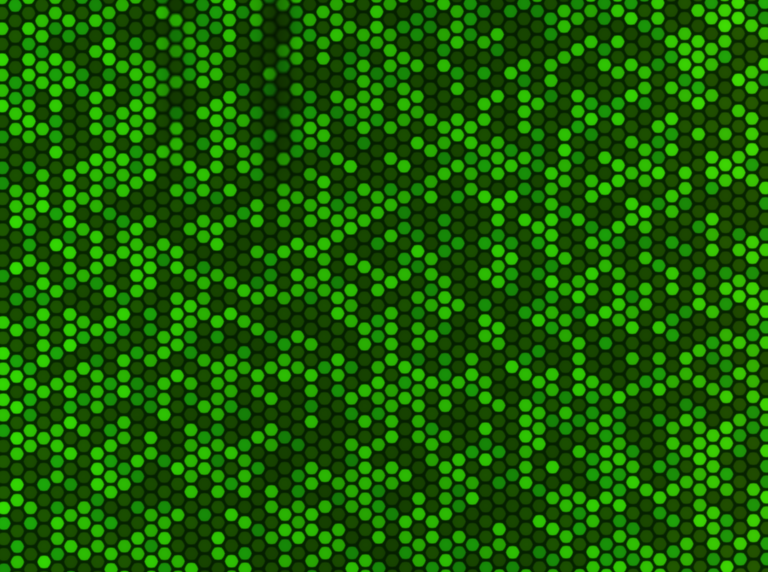
Give the GLSL for this pattern, as a Shadertoy shader.

```glsl
// Staggered grid of glowing green dots, randomly lit, on a dark green panel.
#define ROWS 37.0                      // dots down the canvas
#define COLUMN_STEP 0.866              // column pitch over row pitch
#define DOT_RADIUS 0.415
#define EDGE_BLUR 0.075
#define TILT 0.004
#define LIT_SHARE 0.56
#define MID_SHARE 0.30                 // part of the lit dots that stay dimmer
#define GAP_COLOR vec3(0.016, 0.105, 0.0)
#define DARK_COLOR vec3(0.095, 0.285, 0.0)
#define MID_COLOR vec3(0.09, 0.545, 0.03)
#define LIT_COLOR vec3(0.165, 0.70, 0.01)
#define GLOW 0.13

float hash(vec2 cell) {
    vec3 q = fract(cell.xyx * vec3(0.1031, 0.1030, 0.0973));
    q += dot(q, q.yzx + 33.33);
    return fract((q.x + q.y) * q.z);
}

// Rounded hexagon with corners to the left and right.
float dotDistance(vec2 d) {
    vec2 a = abs(d);
    float hexagon = max(a.y, a.x * 0.866 + a.y * 0.5);
    return mix(length(d), hexagon * 1.04, 0.4) - DOT_RADIUS;
}

vec3 cellColor(vec2 cell) {
    float state = hash(cell + 11.0);
    float shade = mix(0.90, 1.10, hash(cell + 73.0));
    vec3 lit = hash(cell + 137.0) < MID_SHARE ? MID_COLOR : LIT_COLOR;
    return (state < LIT_SHARE ? lit : DARK_COLOR) * shade;
}

// Slow change of brightness over the panel.
float panelLight(vec2 uv) {
    float waves = sin(uv.x * 9.0 + 1.5 * sin(uv.y * 4.0)) + 0.6 * sin(uv.y * 7.0 - uv.x * 5.0);
    float sides = pow(abs(uv.x * 2.0 - 1.0), 2.0);
    return 0.96 + 0.025 * waves + 0.12 * sides;
}

// Soft vertical smear hanging from the top edge.
float smear(vec2 uv, float center, float width, float bottom) {
    float across = (uv.x - center) / width;
    return exp(-across * across) * smoothstep(bottom, bottom + 0.25, uv.y);
}

void mainImage(out vec4 fragColor, in vec2 fragCoord) {
    vec2 uv = fragCoord / iResolution.xy;
    vec2 p = fragCoord / iResolution.y * ROWS;
    p += TILT * vec2(p.y, -p.x) + vec2(-0.26, -0.14);

    float blurred = min(1.0, smear(uv, 0.36, 0.022, 0.60) + 0.6 * smear(uv, 0.225, 0.02, 0.60));
    float blur = max(EDGE_BLUR + 0.10 * blurred, 0.7 * ROWS / iResolution.y);

    // Dots and the light they spill on the gaps
    float column = round(p.x / COLUMN_STEP);
    vec3 color = GAP_COLOR;
    vec3 spill = vec3(0.0);
    vec3 dots = vec3(0.0);
    float cover = 0.0;
    for (int i = -1; i <= 1; i++) {
        float c = column + float(i);
        float shift = 0.5 * mod(c, 2.0);
        float row = round(p.y - shift);
        for (int j = -1; j <= 1; j++) {
            vec2 cell = vec2(c, row + float(j));
            vec2 d = p - vec2(c * COLUMN_STEP, cell.y + shift);
            vec3 tint = cellColor(cell);
            float mask = 1.0 - smoothstep(-blur, blur, dotDistance(d));
            dots += tint * mask * (1.04 - 0.35 * dot(d, d));
            cover += mask;
            spill += tint * exp(-5.0 * dot(d, d));
        }
    }
    color += spill * GLOW * vec3(0.6, 1.0, 0.5);
    color = color * (1.0 - min(cover, 1.0)) + dots / max(cover, 1.0);

    // Uneven lighting, smears and a warmer right side
    color *= panelLight(uv) * (1.0 - 0.28 * blurred);
    color.r *= 1.0 + 0.25 * smoothstep(0.75, 1.0, uv.x);
    fragColor = vec4(clamp(color, 0.0, 1.0), 1.0);
}
```
